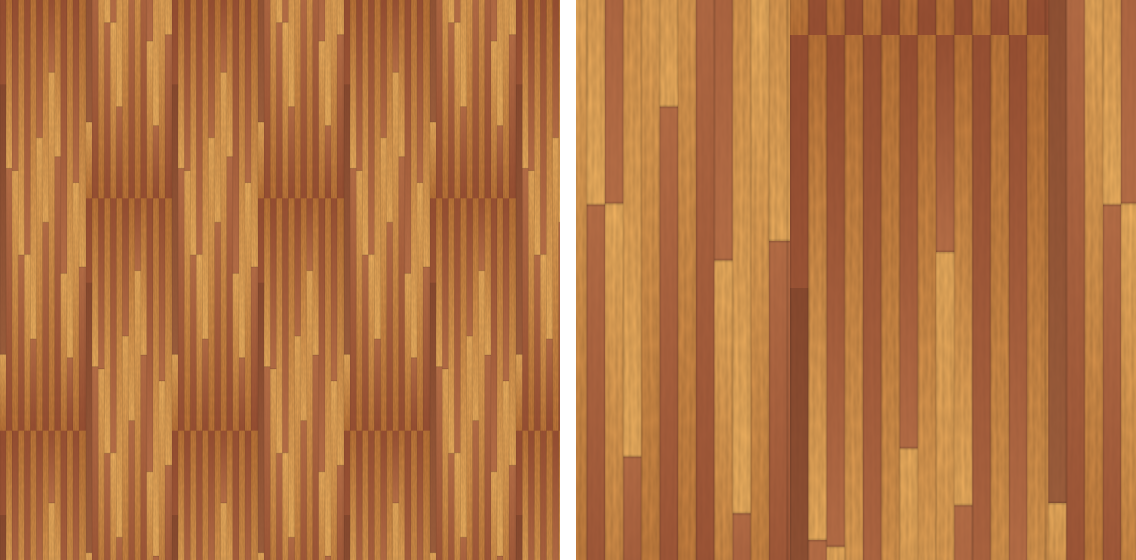
Left, the full canvas; right, a detail of the centre.
Give the GLSL for this texture, as a Shadertoy shader.

```glsl
// Parquet of narrow vertical strips: staggered gold and red wood boards in half-dropped blocks

const vec2 BLOCK = vec2(0.1536, 0.7689);  // block width and height on the canvas
const float STRIPS = 14.0;                // strips per block
const float STRIP_WIDTH = 0.01085;
const float HALF_DROP = 0.4606;           // shift of every second block, in block heights
const float BOARD = 0.196;                // stagger between paired strips, in block heights

const vec3 GOLD_DEEP = vec3(0.690, 0.425, 0.205);
const vec3 GOLD_PALE = vec3(0.855, 0.630, 0.340);
const vec3 RED_DEEP  = vec3(0.575, 0.300, 0.190);
const vec3 RED_PALE  = vec3(0.690, 0.415, 0.265);

// Height at which the wood changes, for each pair of strips
const float JOINTS[7] = float[7](0.195, 0.396, 0.591, 0.320, 0.168, 0.635, 0.424);

vec2 hash2(vec2 p) {
    p = fract(p * vec2(0.1031, 0.1137));
    p += dot(p, p.yx + 33.33);
    return fract(vec2(p.x * p.y * 95.4, (p.x + p.y) * 47.7));
}

// Distance to the nearest scattered cell point
float cellular(vec2 p) {
    vec2 cell = floor(p);
    float nearest = 2.0;
    for (int j = -1; j <= 1; j++)
        for (int i = -1; i <= 1; i++) {
            vec2 neighbour = cell + vec2(i, j);
            nearest = min(nearest, length(neighbour + hash2(neighbour + 40.0) - p));
        }
    return nearest;
}

// Wood fibres: long stretched cells over layered sines, centred near zero
float grain(vec2 p, float seed) {
    float fibre = cellular(vec2(p.x * 4.0 + seed * 9.0, p.y * 70.0)) - 0.45;
    float wave = sin(p.x * 15.0 + 1.5 * sin(p.y * 17.0 + seed))
               + 0.6 * sin(p.x * 27.0 + seed * 3.0 + sin(p.y * 31.0));
    return 0.6 * fibre + 0.16 * wave;
}

float jointHeight(float strip) {
    if (strip < 0.5) return 0.823;
    return JOINTS[int(strip) / 2] + BOARD * mod(strip, 2.0);
}

// Thin dark line around a distance of zero
float seam(float distance, float width) {
    return 1.0 - smoothstep(0.0, width, abs(distance));
}

vec3 parquet(vec2 uv) {
    // Block and strip coordinates, with v running downward
    float block = floor(uv.x / BLOCK.x);
    float x = uv.x - block * BLOCK.x;
    float v = fract((1.0 - uv.y) / BLOCK.y - HALF_DROP * mod(block, 2.0));
    float strip = min(floor(x / STRIP_WIDTH), STRIPS - 1.0);
    float across = x / STRIP_WIDTH - strip;

    // Even strips turn from red to gold at the joint, odd strips the other way
    float joint = jointHeight(strip);
    float below = step(joint, v);
    float gold = abs(below - mod(strip, 2.0));

    // Wood is palest at the joint and deepens toward the block ends
    float glow = mix(v / joint, (1.0 - v) / (1.0 - joint), below);
    glow = clamp(glow + 0.12 * (hash2(vec2(strip, below)).x - 0.5), 0.0, 1.0);
    vec3 wood = mix(mix(RED_DEEP, RED_PALE, glow), mix(GOLD_DEEP, GOLD_PALE, glow), gold);

    // The first strip carries a darker board
    float darkBoard = step(strip, 0.5) * step(BOARD, v) * (1.0 - below);
    wood *= 1.0 - 0.13 * darkBoard;

    // Grain, stronger on the gold wood, then the gaps between boards
    wood *= 1.0 + mix(0.05, 0.15, gold) * grain(vec2(across, v), strip + below * 17.0);
    float side = seam(min(across, abs(1.0 - across)), 0.12);
    float end = seam(v - joint, 0.0022);
    return wood * (1.0 - 0.13 * side) * (1.0 - 0.15 * end);
}

void mainImage(out vec4 fragColor, in vec2 fragCoord) {
    // Average a 3 by 3 grid of samples for smooth edges
    vec3 colour = vec3(0.0);
    for (int j = -1; j <= 1; j++)
        for (int i = -1; i <= 1; i++)
            colour += parquet((fragCoord + vec2(i, j) / 3.0) / iResolution.xy);
    fragColor = vec4(colour / 9.0, 1.0);
}
```
